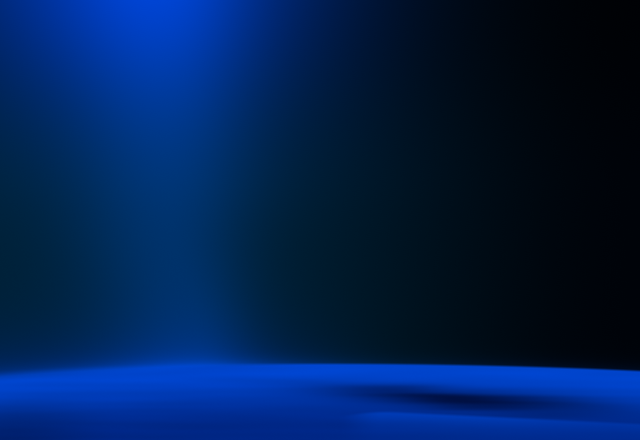
Write a WebGL 2 fragment shader that draws this background.

```glsl
#version 300 es
precision highp float;
// A dark studio wall lit by a blue lamp at upper left, above a curved glossy floor.
// The wall sums soft Gaussian lights over a teal-to-black gradient; the floor
// is a parabola-edged layer with a bright rim, a shadow and a wedge of light.

#define LAMP_POS vec2(0.2, 1.08)
#define LAMP_SIZE vec2(0.33, 0.35)
#define HORIZON_PEAK vec2(0.52, 0.173)
#define SHADOW_POS vec2(0.72, 0.093)
#define SHADOW_SIZE vec2(0.19, 0.023)
#define STREAK_SCALE vec2(5.0, 70.0)
#define WEDGE_X 0.62
#define WEDGE_Y 0.064

uniform vec2 u_resolution;
out vec4 fragColor;

const vec3 TEAL = vec3(0.0, 0.125, 0.2);
const vec3 NIGHT = vec3(0.0, 0.012, 0.035);
const vec3 LAMP = vec3(0.0, 0.15, 0.58);
const vec3 COLUMN = vec3(0.0, 0.065, 0.19);
const vec3 HAZE = vec3(0.0, 0.02, 0.2);
const vec3 RIM = vec3(0.0, 0.27, 0.81);
const vec3 FLOOR_DEEP = vec3(0.0, 0.15, 0.52);
const vec3 FLOOR_SHADE = vec3(0.0, 0.055, 0.24);

vec2 hashGradient(vec2 cell) {
    vec2 q = vec2(dot(cell, vec2(127.1, 311.7)), dot(cell, vec2(269.5, 183.3)));
    return 2.0 * fract(sin(q) * 43758.5) - 1.0;
}

float gradientNoise(vec2 p) {
    vec2 i = floor(p), f = fract(p);
    vec2 u = f * f * f * (f * (f * 6.0 - 15.0) + 10.0);
    vec2 e = vec2(0.0, 1.0);
    float low = mix(dot(hashGradient(i), f),
                    dot(hashGradient(i + e.yx), f - e.yx), u.x);
    float high = mix(dot(hashGradient(i + e.xy), f - e.xy),
                     dot(hashGradient(i + e.yy), f - e.yy), u.x);
    return mix(low, high, u.y);
}

float gauss(vec2 p) { return exp(-dot(p, p)); }

float horizonHeight(float x) {
    float dx = x - HORIZON_PEAK.x;
    return HORIZON_PEAK.y - (dx < 0.0 ? 0.11 : 0.07) * dx * dx;
}

vec3 wallColor(vec2 uv, float above) {
    vec3 color = mix(TEAL, NIGHT, smoothstep(0.3, 1.0, uv.x));
    color *= 1.0 - 0.5 * smoothstep(0.55, 1.0, uv.y);
    color += LAMP * gauss((uv - LAMP_POS) / LAMP_SIZE);

    // Vertical shaft of light, leaning right towards the floor
    float offset = uv.x - mix(0.305, 0.265, smoothstep(0.2, 0.5, uv.y));
    float width = offset < 0.0 ? 0.15 : mix(0.09, 0.125, smoothstep(0.2, 0.6, uv.y));
    color += COLUMN * gauss(vec2(offset / width, 0.0));

    // Haze and thin bloom over the horizon
    float leftSide = 1.0 - smoothstep(0.25, 0.65, uv.x);
    float height = max(above, 0.0);
    color += HAZE * leftSide * exp(-height / 0.08);
    color += RIM * mix(0.12, 0.28, leftSide) * exp(-height / 0.014);
    return color;
}

vec3 floorColor(vec2 uv, float depth) {
    float streak = gradientNoise(uv * STREAK_SCALE);
    vec3 color = mix(RIM, FLOOR_DEEP, smoothstep(0.005, 0.15, depth));
    color *= 1.0 - 0.18 * smoothstep(0.2, 0.0, uv.x) * smoothstep(0.03, 0.1, depth);
    color *= 1.0 + 0.06 * streak;

    // Feathered shadow lying across the right half
    vec2 p = uv - SHADOW_POS;
    p.y += 0.1 * p.x + 0.012 * streak;
    float shade = gauss(p / SHADOW_SIZE) * smoothstep(0.015, 0.06, depth);
    color = mix(color, FLOOR_SHADE, 0.95 * shade);

    // Wedge of light with a crisp upper edge and a soft underside
    float dx = uv.x - WEDGE_X;
    float left = min(dx, 0.0);
    float below = WEDGE_Y - 0.07 * dx - 2.1 * left * left - uv.y;
    float wedge = smoothstep(-0.003, 0.006, below) * exp(-max(below, 0.0) / 0.03);
    wedge *= smoothstep(0.525, 0.6, uv.x) * (1.0 - 0.4 * smoothstep(0.7, 1.0, uv.x));
    return mix(color, RIM * 0.95, 0.85 * wedge);
}

void main() {
    vec2 uv = gl_FragCoord.xy / u_resolution;
    float depth = horizonHeight(uv.x) - uv.y;
    float softness = mix(0.016, 0.004, smoothstep(0.0, 0.5, uv.x));
    float floorMask = smoothstep(-softness, softness, depth);
    vec3 color = mix(wallColor(uv, -depth), floorColor(uv, depth), floorMask);

    // Fine dither hides banding in the dark gradients
    color += hashGradient(gl_FragCoord.xy).x / 512.0;
    fragColor = vec4(clamp(color, 0.0, 1.0), 1.0);
}
```
